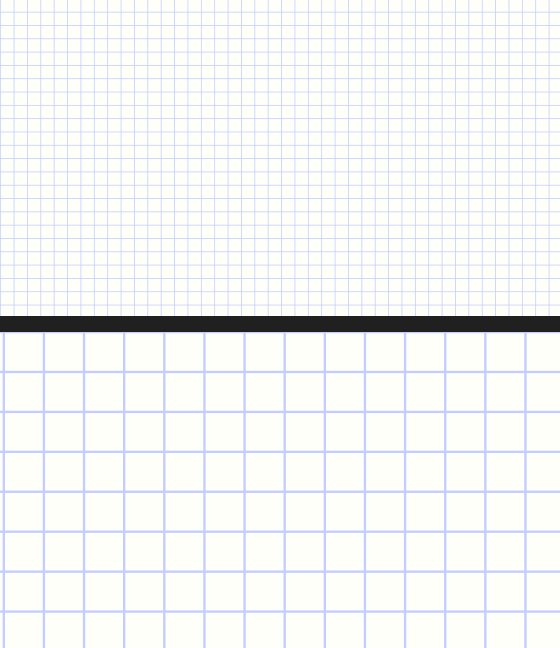
Top: the whole. Bottom: its middle third, enlarged.
Reproduce this pattern procedurally as a Shadertoy shader.

```glsl
const vec3 PAPER = vec3(1.0, 1.0, 0.98);
const vec3 INK = vec3(0.77, 0.805, 1.0);

// Lengths are fractions of the canvas height
const vec2 PITCH = vec2(0.04233, 0.04213);
const vec2 FIRST_LINE = vec2(0.0021, 0.0347);
const float LINE_WIDTH = 0.0025;

// Distance to the nearest line along each axis
vec2 gridDistance(vec2 p, vec2 pitch, vec2 origin) {
    vec2 halfPitch = 0.5 * pitch;
    return abs(mod(p - origin + halfPitch, pitch) - halfPitch);
}

// Share of a pixel's width that a line covers
vec2 lineCoverage(vec2 dist, float width, float pixel) {
    vec2 overlap = 0.5 * (width + pixel) - dist;
    return clamp(overlap, 0.0, min(width, pixel)) / pixel;
}

void mainImage(out vec4 fragColor, in vec2 fragCoord) {
    float pixel = 1.0 / iResolution.y;
    vec2 p = fragCoord * pixel;

    // Ruled lines in both directions, merged at the crossings
    vec2 dist = gridDistance(p, PITCH, FIRST_LINE);
    vec2 cover = lineCoverage(dist, LINE_WIDTH, pixel);
    float ink = 1.0 - (1.0 - cover.x) * (1.0 - cover.y);

    fragColor = vec4(mix(PAPER, INK, ink), 1.0);
}
```
